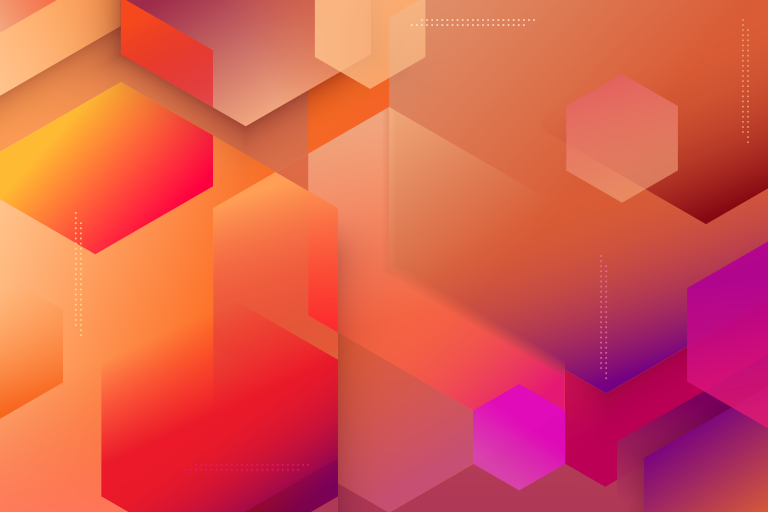
Write a Shadertoy shader that draws this background.

```glsl
#define SHADOW_SOFTNESS 0.035
#define BLUR_WIDTH 0.03
#define DOT_STEP 0.00995
#define DOT_RADIUS 0.0018
#define DOT_LAST 22.0

const vec3 CREAM = vec3(1.0, 0.76, 0.54);
const vec3 SALMON = vec3(0.95, 0.66, 0.50);
const vec3 APRICOT = vec3(1.0, 0.62, 0.33);
const vec3 YELLOW = vec3(1.0, 0.73, 0.20);
const vec3 ORANGE = vec3(0.99, 0.43, 0.14);
const vec3 VERMILION = vec3(0.98, 0.29, 0.10);
const vec3 CORAL = vec3(0.96, 0.39, 0.26);
const vec3 TAN = vec3(0.88, 0.57, 0.42);
const vec3 RUST = vec3(0.85, 0.36, 0.21);
const vec3 MAUVE = vec3(0.78, 0.31, 0.45);
const vec3 PLUM = vec3(0.69, 0.22, 0.34);
const vec3 RED = vec3(0.92, 0.10, 0.16);
const vec3 SCARLET = vec3(1.0, 0.13, 0.17);
const vec3 CRIMSON = vec3(0.74, 0.0, 0.34);
const vec3 PINK = vec3(0.90, 0.10, 0.45);
const vec3 MAGENTA = vec3(0.88, 0.04, 0.74);
const vec3 ORCHID = vec3(0.70, 0.0, 0.58);
const vec3 PURPLE = vec3(0.46, 0.0, 0.51);
const vec3 WINE = vec3(0.47, 0.0, 0.37);
const vec3 MAROON = vec3(0.53, 0.03, 0.07);

vec2 p;
vec3 col;

// Signed distance to a regular hexagon with upright sides
float hex(float x, float y, float halfWidth) {
    vec2 q = abs(p - vec2(x, y));
    return max(q.x, dot(q, vec2(0.5, 0.866))) - halfWidth;
}

// Fill a shape with a gradient running from axis.xy to axis.zw
void paint(float d, vec4 axis, vec3 a, float alphaA, vec3 b, float alphaB) {
    vec2 run = axis.zw - axis.xy;
    float t = clamp(dot(p - axis.xy, run) / dot(run, run), 0.0, 1.0);
    float cover = clamp(0.5 - d * iResolution.y, 0.0, 1.0);
    col = mix(col, mix(a, b, t), cover * mix(alphaA, alphaB, t));
}

void shadow(float d, float strength) {
    col *= 1.0 - strength * vec3(0.7, 1.0, 0.8) * exp(-max(d, 0.0) / SHADOW_SOFTNESS);
}

// Two staggered rows of dots
void dotStrip(vec2 start, vec2 along, vec3 tint) {
    vec2 q = p - start;
    q = vec2(dot(q, along), dot(q, vec2(-along.y, along.x))) / DOT_STEP;
    float row = clamp(round(q.y), 0.0, 1.0);
    float i = clamp(round(q.x), 2.0 * row, 2.0 * row + DOT_LAST);
    float d = length(q - vec2(i, row)) * DOT_STEP - DOT_RADIUS;
    paint(d, vec4(0, 0, 1, 1), tint, 0.8, tint, 0.8);
}

void mainImage(out vec4 fragColor, in vec2 fragCoord) {
    p = fragCoord / iResolution.y;

    // Shapes that overlap one another
    float sunset = hex(0.186, 0.769, 0.230);
    float field = hex(0.236, 0.350, 0.424);
    float canopy = hex(0.480, 1.035, 0.244);
    float ember = hex(0.429, 0.164, 0.231);
    float column = min(hex(0.538, 0.523, 0.122), hex(0.538, 0.390, 0.122));
    float center = hex(0.760, 0.395, 0.343);
    float broad = hex(1.182, 0.719, 0.580);
    float dusk = hex(1.184, 0.721, 0.424);

    // Backdrop and upper left bands
    col = mix(APRICOT, mix(TAN, RUST, 0.6), smoothstep(0.0, 0.5, p.x));
    col = mix(PLUM, col, smoothstep(0.0, 0.6, p.y));
    float band = hex(-0.008, 1.090, 0.244);
    shadow(band, 0.3);
    paint(band, vec4(0.0, 0.85, 0.22, 0.97), CREAM, 1.0, APRICOT, 1.0);
    paint(hex(-0.008, 1.213, 0.244), vec4(0.0, 0.94, 0.1, 1.0), SALMON, 1.0, CORAL, 0.8);

    // Left field and its bright overlap
    paint(field, vec4(0.0, 0.58, 0.45, 0.41), CREAM, 1.0, ORANGE, 1.0);
    paint(field, vec4(0.1, 0.28, 0.14, 0.0), CORAL, 0.0, vec3(1.0, 0.46, 0.36), 0.9);
    paint(max(sunset, field), vec4(0.137, 0.766, 0.342, 0.58), YELLOW, 1.0, vec3(1.0, 0.0, 0.25), 1.0);
    paint(hex(0.0, 0.324, 0.123), vec4(0.02, 0.44, 0.09, 0.22), APRICOT, 0.0, vec3(0.97, 0.40, 0.12), 1.0);

    // Broad right hexagon and the central one
    paint(broad, vec4(0.645, 0.785, 1.172, 0.16), ORANGE, 1.0, CRIMSON, 1.0);
    paint(center, vec4(0.703, 0.766, 0.781, 0.375), SALMON, 1.0, CORAL, 1.0);
    paint(max(center, broad), vec4(0.781, 0.39, 0.977, 0.16), CORAL, 0.0, PINK, 1.0);
    paint(max(center, -broad), vec4(0.664, 0.31, 0.82, 0.06), RUST, 0.75, MAUVE, 1.0);

    // Dusk hexagon, blurred where it crosses the central one
    shadow(dusk, 0.22 * smoothstep(0.6, 0.3, p.y) * smoothstep(-0.02, 0.1, center));
    float duskEdge = center < 0.0 ? dusk / (BLUR_WIDTH * iResolution.y) : dusk;
    paint(duskEdge, vec4(0.78, 0.96, 1.133, 0.629), TAN, 1.0, RUST, 1.0);
    paint(duskEdge, vec4(1.094, 0.61, 1.211, 0.258), RUST, 0.0, PURPLE, 1.0);
    paint(max(center, dusk), vec4(0.723, 0.785, 0.9, 0.49), CREAM, 0.65, TAN, 0.0);
    paint(hex(1.379, 0.934, 0.322), vec4(1.27, 0.883, 1.396, 0.58), RUST, 0.0, MAROON, 1.0);
    paint(hex(1.215, 0.730, 0.109), vec4(1.17, 0.834, 1.24, 0.62), vec3(0.90, 0.38, 0.40), 0.8, SALMON, 0.6);

    // Lower right corner
    paint(hex(1.629, -0.107, 0.424), vec4(1.348, 0.22, 1.27, 0.0), WINE, 0.95, PLUM, 0.9);
    float corner = hex(1.682, -0.139, 0.424);
    shadow(corner, 0.15 * step(1.2, p.x) * smoothstep(0.06, 0.0, corner));
    paint(corner, vec4(1.348, 0.18, 1.484, -0.02), PURPLE, 1.0, RUST, 1.0);
    paint(hex(1.5, 0.346, 0.158), vec4(1.42, 0.45, 1.46, 0.2), ORCHID, 0.9, PINK, 0.8);
    paint(hex(1.014, 0.146, 0.090), vec4(1.03, 0.17, 0.97, 0.08), MAGENTA, 0.95, vec3(0.86, 0.26, 0.70), 0.9);

    // Upper canopy
    shadow(canopy, 0.38);
    paint(canopy, vec4(0.34, 1.02, 0.5, 0.755), vec3(0.62, 0.17, 0.29), 1.0, SALMON, 1.0);
    paint(canopy, vec4(0.5, 0.88, 0.72, 1.0), RUST, 0.0, RUST, 0.85);
    paint(max(max(sunset, canopy), 0.236 - p.x), vec4(0.3, 0.98, 0.4, 0.8), VERMILION, 0.95, RED, 0.6);
    paint(hex(0.723, 0.951, 0.108), vec4(0.65, 0.96, 0.8, 0.86), CREAM, 0.85, CREAM, 0.65);

    // Glowing column and ember
    shadow(p.x - 0.66, 0.22 * step(0.66, p.x) * smoothstep(0.6, 0.48, p.y));
    paint(column, vec4(0.459, 0.61, 0.55, 0.33), APRICOT, 1.0, SCARLET, 0.1);
    paint(max(column, broad), vec4(0.62, 0.6, 0.62, 0.36), VERMILION, 0.1, SCARLET, 0.85);
    paint(ember, vec4(0.342, 0.36, 0.42, 0.19), SCARLET, 0.0, RED, 1.0);
    paint(ember, vec4(0.469, 0.22, 0.605, 0.023), RED, 0.0, WINE, 1.0);
    paint(max(ember, -field), vec4(0.5, 0.0, 0.65, 0.1), MAROON, 0.5, WINE, 0.4);

    // Dotted strips
    vec2 left = vec2(-1, 0), down = vec2(0, -1);
    dotStrip(vec2(1.043, 0.961), left, vec3(1.0, 0.93, 0.85));
    dotStrip(vec2(0.602, 0.092), left, PINK);
    dotStrip(vec2(1.451, 0.961), down, SALMON);
    dotStrip(vec2(0.148, 0.584), down, vec3(1.0, 0.9, 0.55));
    dotStrip(vec2(1.174, 0.5), down, vec3(0.92, 0.45, 0.65));

    fragColor = vec4(col, 1.0);
}
```
